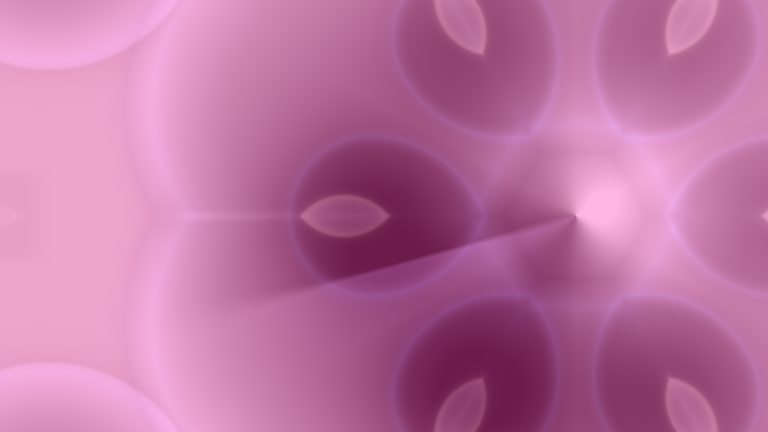
A Shadertoy shader for this background:

```glsl
#define CENTER vec2(0.75, 0.5)
#define PETALS 6.0
#define SEAM 3.405
#define PETAL_MIDDLE 0.477
#define PETAL_LENGTH 0.264
#define PETAL_RADIUS 0.185
#define DEEP vec3(0.43, 0.12, 0.30)
#define PALE vec3(0.96, 0.67, 0.84)
#define LILAC vec3(0.03, 0.045, 0.09)
#define ROSE vec3(0.10, 0.11, 0.08)

const float TAU = 6.2831853;

// Mirror the plane into one half petal lying along the x axis
vec2 foldPetals(float angle, float radius) {
    float sector = TAU / PETALS;
    float folded = abs(mod(angle + 0.5 * sector, sector) - 0.5 * sector);
    return radius * vec2(cos(folded), sin(folded));
}

// Pointed lens with the given half length and half height
float lens(vec2 p, float halfLength, float halfHeight) {
    float radius = (halfLength * halfLength + halfHeight * halfHeight) / (2.0 * halfHeight);
    return length(vec2(p.x, abs(p.y) + radius - halfHeight)) - radius;
}

// Petal: pointed lens towards the centre, round at the far end
float petalShape(vec2 p) {
    return p.x < 0.0 ? lens(p, PETAL_LENGTH, PETAL_RADIUS) : length(p) - PETAL_RADIUS;
}

// Conic shadow that deepens up to the seam, then starts again
float conicShade(float angle, float radius) {
    float turn = angle / SEAM;
    float before = 0.12 + 0.65 * turn * turn + 0.03 * (1.0 - smoothstep(0.0, 0.6, angle));
    float bump = (angle - 4.25) / 1.2;
    float after = 0.12 + 0.60 * exp(-bump * bump);
    float softness = 0.015 + 0.07 * smoothstep(0.5, 1.2, radius) + 0.5 * exp(-radius * 14.0);
    float shade = mix(before, after, smoothstep(-softness, softness, angle - SEAM));
    return mix(shade, 0.04, smoothstep(0.4, 1.1, radius));
}

float glow(float d, float sharpness) {
    return exp(-abs(d) * sharpness);
}

void mainImage(out vec4 fragColor, in vec2 fragCoord) {
    vec2 p = (fragCoord - CENTER * iResolution.xy) / iResolution.y;
    float radius = length(p);
    float angle = mod(atan(p.y, p.x) + TAU, TAU);
    vec2 q = foldPetals(angle, radius);

    float light = 1.0 - conicShade(angle, radius);

    // Scalloped outer ring
    float scallop = length(q - vec2(0.569, 0.255)) - 0.44;
    light -= 0.10 * smoothstep(0.0, -0.22, scallop);
    light -= 0.07 * glow(scallop - 0.035, 30.0);
    light += 0.04 * glow(scallop + 0.025, 25.0);

    // Large discs between the scallops
    float disc = length(q - vec2(1.223, 0.706)) - 0.367;
    float inDisc = smoothstep(0.007, -0.007, disc);
    light -= inDisc * 0.22 * smoothstep(-0.01, -0.20, disc);
    light -= (1.0 - inDisc) * 0.07 * glow(disc, 25.0);

    // Petals with a soft dark halo, deeper behind the far end
    float petal = petalShape(q - vec2(PETAL_MIDDLE, 0.0));
    float inPetal = smoothstep(0.012, -0.04, petal);
    float farEnd = smoothstep(0.3, 0.6, q.x);
    light -= 0.10 * inPetal + 0.08 * smoothstep(-0.02, -0.15, petal);
    light -= (0.06 + 0.05 * farEnd) * exp(-max(petal, 0.0) * 18.0);

    // Lens at the heart of each petal, with a faint outer echo
    float heart = lens(q - vec2(0.535, 0.0), 0.1, 0.046);
    float inHeart = smoothstep(0.008, -0.008, heart);
    light += inHeart * (0.23 + 0.06 * glow(q.y, 70.0));
    float echo = lens(q - vec2(1.375, 0.0), 0.1, 0.03);
    light -= 0.05 * smoothstep(1.2, 1.28, q.x) * smoothstep(0.13, 0.07, q.y);
    light += 0.04 * smoothstep(0.012, -0.012, echo);

    // Crease behind the petals
    float behind = smoothstep(0.60, 0.70, q.x) * smoothstep(1.0, 0.88, q.x);
    light += behind * (0.11 * glow(q.y, 110.0) - 0.07 * glow(q.y, 16.0));

    // Light spilling to the right of the centre, and rays between petals
    float spill = smoothstep(-0.10, 0.06, p.x);
    light += 0.32 * spill * exp(-10.0 * length(p - vec2(0.055, 0.015)));
    float ray = dot(q, vec2(-0.5, 0.866));
    light += 0.06 * glow(ray, 25.0) * exp(-3.0 * radius);

    // Colour ramp, tints and bright rims
    vec3 color = mix(DEEP, PALE, clamp(light, -0.02, 1.08));
    float belowSeam = smoothstep(SEAM - 0.02, SEAM + 0.02, angle)
                    * exp(-2.5 * max(angle - SEAM, 0.0)) * smoothstep(1.0, 0.4, radius);
    color += vec3(0.0, -0.01, 0.04) * belowSeam;
    color.b -= 0.02 * smoothstep(0.0, 0.08, scallop) * (1.0 - inDisc) * smoothstep(0.8, 1.0, radius);
    color += LILAC * glow(petal, 85.0);
    color += ROSE * glow(heart, 120.0);
    color += LILAC * 0.7 * (glow(scallop + 0.03, 20.0) + inDisc * glow(disc + 0.02, 18.0));
    fragColor = vec4(clamp(color, 0.0, 1.0), 1.0);
}
```
